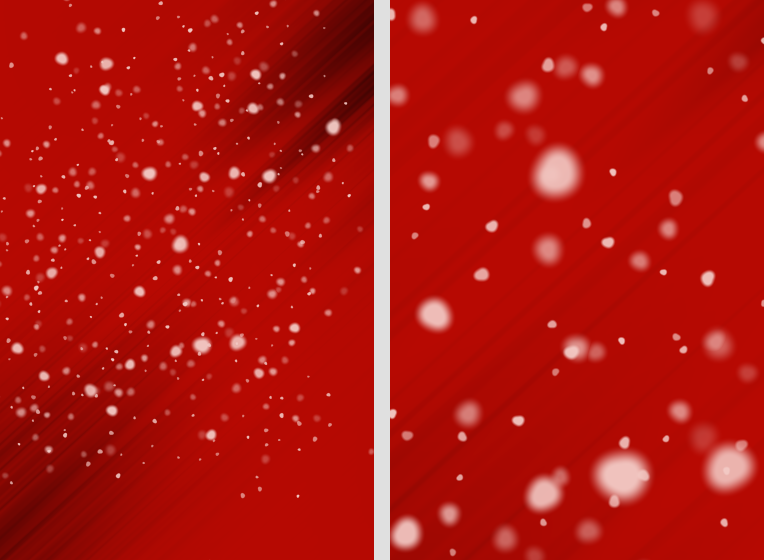
Left: the whole. Right: its middle third, enlarged.
Write a Shadertoy shader that draws this background.

```glsl
// Snow drifting over a red brushed backdrop: two shaded corners are scored by
// diagonal streaks (layered one-dimensional noise), and three cellular layers
// scatter large soft flakes, faint blurred flakes and small crisp specks.

const vec3 RED = vec3(0.715, 0.036, 0.008);
const vec3 SHADE = vec3(0.16, 0.008, 0.008);
const vec3 SNOW = vec3(0.95, 0.79, 0.77);
const vec2 STREAK_DIR = vec2(0.74, 0.673);

vec3 hash3(vec2 cell, float seed) {
    vec3 q = fract(vec3(cell.xyx + seed) * vec3(0.1031, 0.1030, 0.0973));
    q += dot(q, q.yxz + 33.33);
    return fract((q.xxy + q.yzz) * q.zyx);
}

float lineNoise(float x, float seed) {
    float i = floor(x), f = fract(x);
    float a = hash3(vec2(i, 3.0), seed).x;
    float b = hash3(vec2(i + 1.0, 3.0), seed).x;
    return mix(a, b, f * f * (3.0 - 2.0 * f));
}

// Soft bump along one axis
float bell(float x, float center, float width) {
    float d = (x - center) / width;
    return exp(-d * d);
}

// Shading from 0 (plain red) to 1 (deep shadow)
float streakShade(vec2 p) {
    float along = dot(p, STREAK_DIR);
    float across = dot(p, vec2(-STREAK_DIR.y, STREAK_DIR.x));
    float broad = lineNoise(across * 18.0, 11.0);
    float medium = lineNoise(across * 60.0 + along * 0.4, 23.0);
    float fine = lineNoise(across * 210.0, 37.0);
    float reach = (broad - 0.5) * 0.16 + (medium - 0.5) * 0.12;
    float upper = smoothstep(0.68, 1.22, along + reach) * bell(across, 0.21, 0.19);
    float lower = smoothstep(0.62, 0.0, along + reach) * bell(across, 0.05, 0.19);
    float corners = upper * 0.85 + lower * 0.62;
    float grain = 0.35 * broad + 0.35 * medium + 0.3 * fine;
    float scratches = smoothstep(0.6, 0.95, fine) * bell(across, 0.13, 0.25);
    return clamp(corners * (0.35 + 0.95 * grain) + 0.05 * scratches, 0.0, 0.8);
}

// Share of cells holding a flake; thins out towards the edges and lower right
float snowDensity(vec2 p) {
    float height = smoothstep(0.08, 0.26, p.y) * (1.0 - 0.5 * smoothstep(0.86, 1.0, p.y));
    float side = 1.0 - 0.75 * smoothstep(0.48, 0.64, p.x);
    float clumps = 0.9 + 0.35 * sin(p.x * 17.0 + 1.0) * sin(p.y * 13.0 + p.x * 6.0);
    float corner = smoothstep(0.0, 0.22, length(p - vec2(0.1, 1.0)));
    return height * side * clumps * mix(0.3, 1.0, corner);
}

// One layer; ranges hold (smallest, largest), softness is relative to radius
float flakes(vec2 p, float cellSize, float amount, vec2 radii, vec2 alphas,
             float softness, float wobble, float seed) {
    vec2 home = floor(p / cellSize);
    float cover = 0.0;
    for (int y = -1; y <= 1; y++) {
        for (int x = -1; x <= 1; x++) {
            vec2 cell = home + vec2(x, y);
            vec3 place = hash3(cell, seed + 50.0);
            vec3 look = hash3(cell, seed + 91.0);
            vec2 center = (cell + place.xy) * cellSize;
            vec2 d = p - center;
            float angle = atan(d.y, d.x + 1e-6);
            float radius = mix(radii.x, radii.y, look.x * look.x);
            float outline = sin(angle * 2.0 + look.z * 6.28)
                          + 0.6 * sin(angle * 3.0 + look.y * 6.28);
            float edge = radius * (1.0 + wobble * outline);
            float blur = max(radius * softness, 0.75 / iResolution.y);
            float disc = 1.0 - smoothstep(edge - blur, edge + blur, length(d));
            float present = step(place.z, amount * snowDensity(center));
            cover = max(cover, present * disc * mix(alphas.x, alphas.y, look.y));
        }
    }
    return cover;
}

void mainImage(out vec4 fragColor, in vec2 fragCoord) {
    vec2 p = fragCoord / iResolution.y;

    // Backdrop with a gentle unevenness
    float glow = 0.012 * sin(p.x * 5.0 + 0.6) * sin(p.y * 4.0 + 0.8);
    vec3 color = mix(RED + vec3(glow, 0.0, 0.0), SHADE, streakShade(p));

    // Snow, from faint and blurred to bright and crisp
    float faint = flakes(p, 0.038, 0.60, vec2(0.0046, 0.0078), vec2(0.22, 0.75), 0.68, 0.05, 5.0);
    float large = flakes(p, 0.094, 0.62, vec2(0.0082, 0.0142), vec2(0.84, 0.98), 0.45, 0.06, 17.0);
    float crisp = flakes(p, 0.033, 0.60, vec2(0.0018, 0.0044), vec2(0.55, 0.98), 0.35, 0.10, 29.0);
    color = mix(color, SNOW, faint);
    color = mix(color, SNOW, large);
    color = mix(color, SNOW, crisp);

    fragColor = vec4(color, 1.0);
}
```
